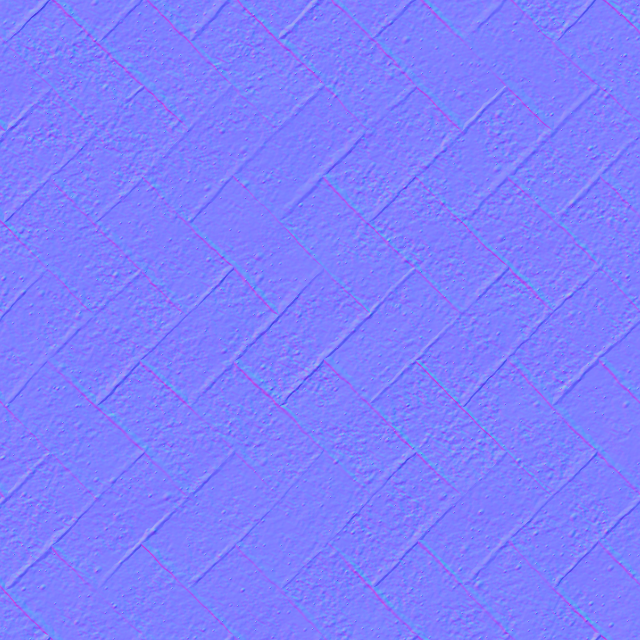
This texture map is drawn by a WebGL 2 fragment shader. Its source:

```glsl
#version 300 es
precision highp float;
// Tangent-space normal map of 2:1 bricks laid in a diagonal herringbone.
// A height field (joint bevels, grain, pits) is differentiated by central
// differences; each brick has its own bevels, roughness and slight tilt.

uniform vec2 u_resolution;
out vec4 fragColor;

const float REPEATS = 7.0;               // zigzags across; 3.5 pairs of rows down
const vec2 PHASE = vec2(0.56, 1.07);     // left corner of one brick
const float WARP = 0.09;                 // unevenness of the laying
const float WOBBLE = 0.022;              // raggedness of the joints
const float JOINT_DEPTH = 0.0085;
const vec2 BEVEL_LOW_MIN = vec2(0.05, 0.03);
const vec2 BEVEL_LOW_MAX = vec2(0.14, 0.07);
const vec2 BEVEL_HIGH_MIN = vec2(0.028, 0.05);
const vec2 BEVEL_HIGH_MAX = vec2(0.05, 0.13);
const vec2 GRAIN_FREQ = vec2(17.0, 21.0);
const float GRAIN_COARSE = 0.0054;
const float GRAIN_FINE = 0.0034;
const float GRAIN_SKEW = 0.35;
const float PIT_FREQ = 5.0;
const float PIT_CHANCE = 0.1;
const float PIT_DEPTH = 0.008;
const float CHIP_FREQ = 11.0;
const float CHIP_CHANCE = 0.16;
const float CHIP_DEPTH = 0.0045;
const float TILT = 0.012;
const float STEP = 0.0055;               // sampling distance for the slope

float hash(vec2 p) {
    vec3 q = fract(vec3(p.xyx) * 0.1031);
    q += dot(q, q.yzx + 33.33);
    return fract((q.x + q.y) * q.z);
}

vec2 hash2(vec2 p) {
    return vec2(hash(p + 17.3), hash(p + 71.9));
}

float noise(vec2 p) {
    vec2 cell = floor(p);
    vec2 f = fract(p);
    f = f * f * f * (f * (f * 6.0 - 15.0) + 10.0);
    float low = mix(hash(cell), hash(cell + vec2(1, 0)), f.x);
    float high = mix(hash(cell + vec2(0, 1)), hash(cell + vec2(1, 1)), f.x);
    return mix(low, high, f.y);
}

// Finds the brick under p: its corner, size and the position within it.
void findBrick(vec2 p, out vec2 corner, out vec2 size, out vec2 local) {
    vec2 q = vec2(p.x + p.y, p.x - p.y);
    q += WARP * (vec2(noise(p * 0.9 + 40.0), noise(p * 0.9 + 80.0)) - 0.5);
    q += WOBBLE * (vec2(noise(p * 8.0 + 3.0), noise(p * 8.0 + 61.0)) - 0.5);
    corner = floor(q);
    float k = mod(corner.x - corner.y, 4.0);
    if (k < 1.5) {
        corner.x -= k;
        size = vec2(2, 1);
    } else {
        corner.y -= 3.0 - k;
        size = vec2(1, 2);
    }
    local = q - corner;
}

// Sparse dents, one at most per unit cell.
float dents(vec2 p, float chance) {
    vec2 cell = floor(p);
    vec2 offset = fract(p) - 0.35 - 0.3 * hash2(cell);
    offset.x -= 0.4 * offset.y;
    float radius = mix(0.12, 0.3, hash(cell + 5.7));
    float dent = 1.0 - smoothstep(0.0, radius, length(offset));
    return dent * step(hash(cell + 9.1), chance);
}

// Two crossing octaves, stronger in patches.
float grainAt(vec2 p) {
    vec2 coarse = vec2(p.x + 0.2 * p.y, p.y - GRAIN_SKEW * p.x) * GRAIN_FREQ;
    vec2 fine = vec2(p.x - 0.5 * p.y, p.y + 0.5 * p.x) * GRAIN_FREQ * 1.8;
    float patchy = mix(0.4, 1.55, noise(p * 5.0 + 23.0));
    return patchy * (GRAIN_COARSE * (noise(coarse) - 0.5)
                   + GRAIN_FINE * (noise(fine + 7.0) - 0.5));
}

float height(vec2 p) {
    vec2 corner, size, local;
    findBrick(p, corner, size, local);

    // Bevels rise from the joint, with a worn and varying width.
    float wear = mix(0.7, 1.3, noise(p * 19.0));
    vec2 lowWidth = wear * mix(BEVEL_LOW_MIN, BEVEL_LOW_MAX, hash2(corner));
    vec2 highWidth = wear * mix(BEVEL_HIGH_MIN, BEVEL_HIGH_MAX, hash2(corner + 31.0));
    vec2 rise = min(smoothstep(vec2(0.0), lowWidth, local),
                    smoothstep(vec2(0.0), highWidth, size - local));
    float depth = JOINT_DEPTH * mix(0.25, 1.6, noise(p * 1.7 + 12.0));

    // Grain continues across the joints to keep their edges rough.
    float roughness = mix(0.65, 1.3, hash(corner + 53.0));
    float chips = PIT_DEPTH * dents(p * PIT_FREQ, PIT_CHANCE)
                + CHIP_DEPTH * dents(p * CHIP_FREQ + 37.0, CHIP_CHANCE);
    return depth * min(rise.x, rise.y) + roughness * grainAt(p) - chips;
}

void main() {
    vec2 uv = gl_FragCoord.xy / u_resolution;
    vec2 p = uv * REPEATS - PHASE;

    vec2 dx = vec2(STEP, 0), dy = vec2(0, STEP);
    vec2 slope = vec2(height(p + dx) - height(p - dx),
                      height(p + dy) - height(p - dy)) / (2.0 * STEP);

    vec2 corner, size, local;
    findBrick(p, corner, size, local);
    slope += TILT * (hash2(corner + 90.0) - 0.5);

    // Green points down the canvas.
    vec3 normal = normalize(vec3(-slope.x, slope.y, 1.0));
    fragColor = vec4(normal * 0.5 + 0.5, 1.0);
}
```
